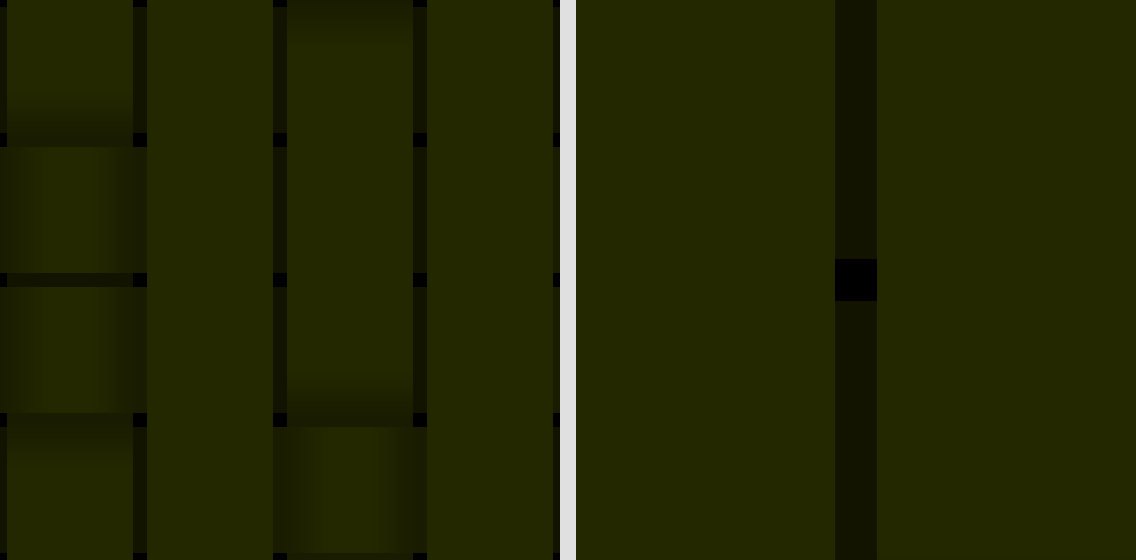
Left: the whole. Right: its middle third, enlarged.
Reproduce this pattern procedurally as a WebGL 1 fragment shader.

```glsl
precision highp float;

uniform vec2 u_resolution;

// 1.0 where the horizontal strip passes over, on a 4 by 4 wrapping weave
float horizontalOver(vec2 cell) {
  cell = mod(cell + 0.5, 4.0) - 0.5;
  bool leftColumn = cell.x < 0.5 && abs(cell.y - 1.5) < 1.0;
  bool bottomRow = abs(cell.x - 2.0) < 0.5 && cell.y < 0.5;
  return (leftColumn || bottomRow) ? 1.0 : 0.0;
}

// Darkening of a strip as it dives under its neighbour
float diveShade(float distanceAlong) {
  return mix(1.0, 0.7, smoothstep(0.1, 0.55, distanceAlong));
}

// Brightness along a strip, from its state in this cell and the nearest next one
float stripShade(float overHere, float overNext, float distanceAlong) {
  float here = mix(diveShade(distanceAlong), 1.0, overNext);
  float under = mix(0.5, diveShade(1.0 - distanceAlong), overNext);
  return mix(under, here, overHere);
}

void main() {
  vec2 grid = gl_FragCoord.xy / u_resolution * 4.0;
  vec2 pixel = 4.0 / u_resolution;
  vec2 cell = floor(grid);
  vec2 local = fract(grid) - 0.5;
  vec2 side = step(0.0, local) * 2.0 - 1.0;
  vec2 offset = abs(local);

  // Coverage of the vertical (x) and horizontal (y) strips, leaving gaps
  vec2 cover = clamp((0.45 - offset) / pixel + 0.5, 0.0, 1.0);

  float over = horizontalOver(cell);
  float overBeside = horizontalOver(cell + vec2(side.x, 0.0));
  float overAbove = horizontalOver(cell + vec2(0.0, side.y));

  float vertical = stripShade(1.0 - over, 1.0 - overAbove, offset.y);
  float horizontal = stripShade(over, overBeside, offset.x);

  // Layer the upper strip on the lower one, over black
  float verticalTop = mix(horizontal * cover.y, vertical, cover.x);
  float horizontalTop = mix(vertical * cover.x, horizontal, cover.y);
  float light = mix(verticalTop, horizontalTop, over);

  gl_FragColor = vec4(vec3(0.139, 0.157, 0.0) * light, 1.0);
}
```
